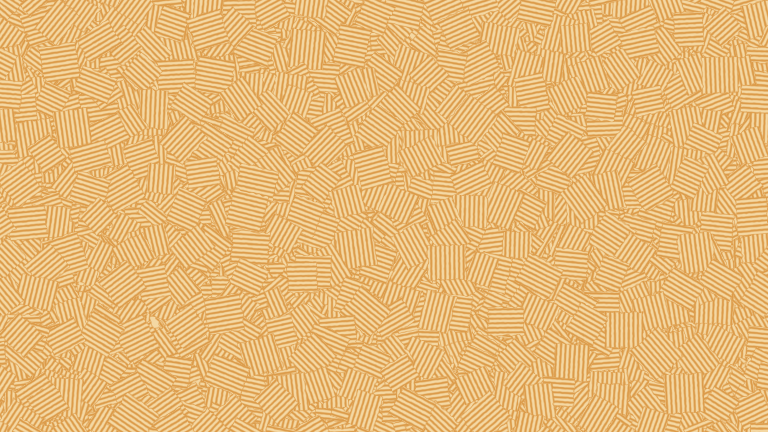
This pattern is drawn by a WebGL 1 fragment shader. Its source:

```glsl
precision highp float;

uniform vec2 u_resolution;

const vec3 STRAW_LIGHT = vec3(0.957, 0.846, 0.640);
const vec3 STRAW_DARK = vec3(0.862, 0.608, 0.288);

const int LAYERS = 6;
const float CELL = 0.083;
const float STRIPE_PERIOD = 0.0107;
const float DARK_SHARE = 0.45;
const float BORDER = 0.0016;

float hash(vec2 p) {
  vec3 q = fract(vec3(p.xyx) * vec3(0.1031, 0.1030, 0.0973));
  q += dot(q, q.yzx + 33.33);
  return fract((q.x + q.y) * q.z);
}

vec2 hash2(vec2 p) {
  return vec2(hash(p + 3.7), hash(p + 71.3));
}

float valueNoise(vec2 p) {
  vec2 i = floor(p);
  vec2 f = fract(p);
  f = f * f * (3.0 - 2.0 * f);
  float low = mix(hash(i), hash(i + vec2(1.0, 0.0)), f.x);
  float high = mix(hash(i + vec2(0.0, 1.0)), hash(i + 1.0), f.x);
  return mix(low, high, f.y);
}

vec2 rotate(vec2 p, float angle) {
  float c = cos(angle);
  float s = sin(angle);
  return vec2(c * p.x + s * p.y, c * p.y - s * p.x);
}

float boxDistance(vec2 p, vec2 halfSize) {
  vec2 d = abs(p) - halfSize;
  return length(max(d, 0.0)) + min(max(d.x, d.y), 0.0);
}

// Darkness of parallel stripes running along x
float stripes(float y, float softness) {
  float fromCentre = abs(fract(y / STRIPE_PERIOD) - 0.5) * STRIPE_PERIOD;
  float halfWidth = 0.5 * DARK_SHARE * STRIPE_PERIOD;
  return 1.0 - smoothstep(-softness, softness, fromCentre - halfWidth);
}

// One hatched patch: x is its darkness, y its coverage
vec2 patchInk(vec2 p, vec2 seed, float roughness, float softness) {
  vec2 q = rotate(p, 6.2832 * hash(seed + 19.1));
  vec2 halfSize = mix(vec2(0.031), vec2(0.046), hash2(seed + 41.9));
  float d = boxDistance(q, halfSize) + roughness;
  float edge = smoothstep(-softness, softness, d + BORDER);
  float phase = hash(seed + 87.3) * STRIPE_PERIOD;
  float dark = max(stripes(q.y + phase, softness), edge);
  return vec2(dark, 1.0 - smoothstep(-softness, softness, d));
}

// Paint one jittered grid of patches over the darkness below
float paintLayer(float below, vec2 p, float layer, float rough, float softness) {
  vec2 grid = rotate(p, layer * 1.9) / CELL + 20.0 + 7.37 * layer;
  vec2 home = floor(grid);
  float dark = below;
  for (int j = -1; j <= 1; j++) {
    for (int i = -1; i <= 1; i++) {
      vec2 cell = home + vec2(float(i), float(j));
      vec2 seed = cell + 131.0 * layer;
      vec2 local = (grid - cell - hash2(seed)) * CELL;
      vec2 ink = patchInk(local, seed, rough, softness);
      dark = mix(dark, ink.x, ink.y);
    }
  }
  return dark;
}

void main() {
  vec2 p = gl_FragCoord.xy / u_resolution.y;
  float softness = 0.92 / u_resolution.y;

  // Fine wobble of the stripes and stronger fraying of the patch edges
  vec2 wobble = vec2(valueNoise(p / 0.006), valueNoise(p / 0.006 + 57.0));
  float fray = (valueNoise(p / 0.008 + 23.0) - 0.5) * 0.005;
  p += (wobble - 0.5) * 0.0010;

  // Layers from back to front, on a light ground
  float dark = 0.0;
  for (int k = 0; k < LAYERS; k++) {
    dark = paintLayer(dark, p, float(k), fray, softness);
  }
  gl_FragColor = vec4(mix(STRAW_LIGHT, STRAW_DARK, dark), 1.0);
}
```
